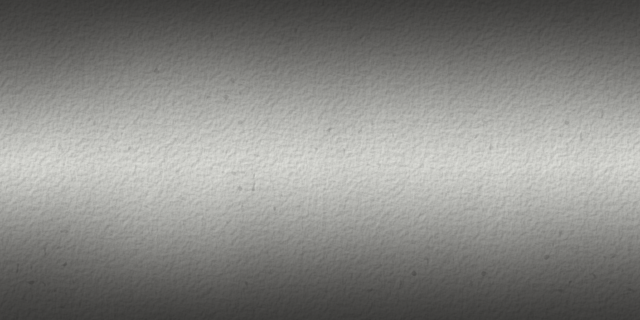
A WebGL 2 fragment shader for this texture:

```glsl
#version 300 es
precision highp float;
// Rough grey plaster lit by one soft horizontal band of light.
// A smooth falloff sets the brightness; layered gradient noise forms a
// height field whose slope toward the upper-left light shades the grain.

uniform vec2 u_resolution;
out vec4 fragColor;

const vec3 WARM_SHADOW = vec3(1.01, 1.0, 0.975);
const vec3 PALE_LIGHT = vec3(1.0, 1.003, 0.98);
const vec2 LIGHT_DIR = vec2(-0.64, 0.77);

// Random unit gradient for a lattice point
vec2 hashGradient(vec2 cell) {
    vec3 q = fract(vec3(cell.xyx) * vec3(0.1031, 0.1030, 0.0973));
    q += dot(q, q.yzx + 33.33);
    float angle = 6.28318 * fract((q.x + q.y) * q.z);
    return vec2(cos(angle), sin(angle));
}

// Gradient noise, roughly -0.7 to 0.7
float gradientNoise(vec2 p) {
    vec2 i = floor(p), f = fract(p);
    vec2 w = f * f * f * (f * (f * 6.0 - 15.0) + 10.0);
    float a = dot(hashGradient(i), f);
    float b = dot(hashGradient(i + vec2(1, 0)), f - vec2(1, 0));
    float c = dot(hashGradient(i + vec2(0, 1)), f - vec2(0, 1));
    float d = dot(hashGradient(i + vec2(1, 1)), f - vec2(1, 1));
    return mix(mix(a, b, w.x), mix(c, d, w.x), w.y);
}

float fbm(vec2 p, int octaves) {
    float sum = 0.0, amplitude = 0.6;
    for (int i = 0; i < octaves; i++) {
        sum += amplitude * gradientNoise(p);
        p = mat2(0.8, 0.6, -0.6, 0.8) * p * 1.9 + 17.3;
        amplitude *= 0.5;
    }
    return sum;
}

// Plaster relief: packed small grains over a gentle swell
float plasterHeight(vec2 p) {
    vec2 bend = 0.004 * vec2(gradientNoise(p * 31.0), gradientNoise(p * 31.0 + 50.0));
    float grains = fbm((p + bend) * 66.0, 3);
    return grains + 0.35 * gradientNoise(p * 25.0 + 9.0);
}

// Slope of the relief along the light direction
float reliefShade(vec2 p, float reach) {
    vec2 e = LIGHT_DIR * reach;
    return plasterHeight(p - e) - plasterHeight(p + e);
}

// Light band: bright ridge fading to the top and bottom
float lightBand(vec2 uv) {
    float centre = 0.49;
    float t = abs(uv.y - centre) / (uv.y > centre ? 1.0 - centre : centre);
    // The band pinches a little near the sides, mostly at the left
    float pinch = 0.20 * (1.0 - smoothstep(0.0, 0.25, uv.x))
                + 0.07 * smoothstep(0.75, 1.0, uv.x);
    t += pinch * t * (1.0 - t) * 1.6;
    t -= 0.12 * t * (1.0 - t) * exp(-pow((uv.x - 0.29) / 0.12, 2.0));
    t = sqrt(t * t + 0.0016) - 0.02;
    float fade = mix(t, smoothstep(0.0, 1.0, t), 0.5);
    return mix(0.81, 0.235, fade);
}

// Sparse small hollows, gathered in patches
float pitMask(vec2 p) {
    float patches = smoothstep(-0.1, 0.45, gradientNoise(p * 5.0 + 3.7));
    float hollow = smoothstep(0.34, 0.56, gradientNoise(p * vec2(46.0, 38.0) + 71.0));
    return hollow * mix(0.25, 1.0, patches);
}

void main() {
    vec2 uv = gl_FragCoord.xy / u_resolution;
    vec2 p = gl_FragCoord.xy / u_resolution.y;

    float light = lightBand(uv);

    // Faint stains, drawn out vertically
    float stains = fbm(p * vec2(5.0, 2.2) + 11.0, 3);
    light *= 1.0 + 0.05 * stains;

    // Raking light on the grain
    float shade = clamp(reliefShade(p, 0.0028), -0.9, 0.9);
    shade = shade > 0.0 ? shade * 0.8 : shade * 1.05;
    light *= 1.0 + 0.19 * shade;
    light *= 1.0 - 0.16 * pitMask(p);

    vec3 tint = mix(WARM_SHADOW, PALE_LIGHT, smoothstep(0.25, 0.7, light));
    fragColor = vec4(clamp(light * tint, 0.0, 1.0), 1.0);
}
```
